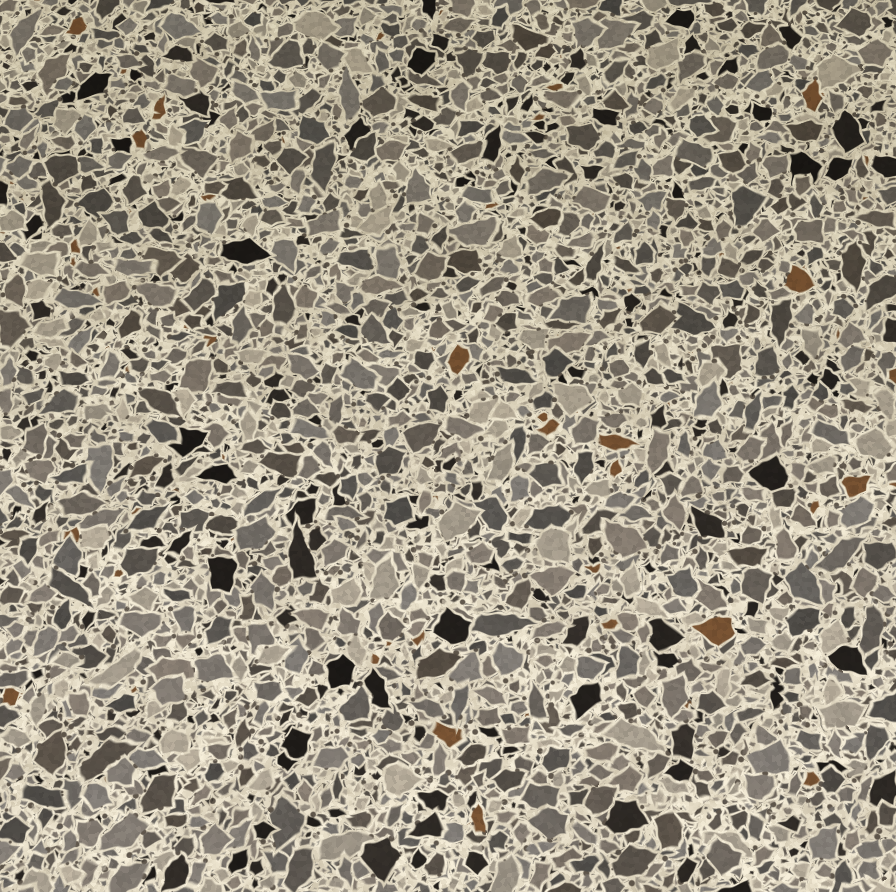
Give the GLSL for this texture, as a WebGL 2 fragment shader.

```glsl
#version 300 es
precision highp float;

uniform vec2 u_resolution;
out vec4 fragColor;

const float TAU = 6.28318;

vec3 hash3(vec3 p) {
    p = fract(p * vec3(0.1031, 0.1030, 0.0973));
    p += dot(p, p.yxz + 33.33);
    return fract((p.xxy + p.yxx) * p.zyx);
}

// Cellular noise: x = distance to the nearest seed, y = random id of that seed
vec2 cellular(vec2 p, float seed) {
    vec2 nearest = vec2(9.0, 0.0);
    for (int y = -1; y <= 1; y++)
    for (int x = -1; x <= 1; x++) {
        vec2 cell = floor(p) + vec2(x, y);
        vec3 h = hash3(vec3(cell, seed));
        float dist = length(p - cell - h.xy);
        if (dist < nearest.x) nearest = vec2(dist, h.z);
    }
    return nearest;
}

// Signed distance to an irregular five-sided stone
float stoneDistance(vec2 q, float radius, vec3 key) {
    float d = -9.0;
    for (int i = 0; i < 5; i++) {
        vec3 h = hash3(key + vec3(0.0, 0.0, 7.3 * float(i + 1)));
        float a = (float(i) + 0.75 * h.x) * TAU / 5.0;
        d = max(d, dot(q, vec2(cos(a), sin(a))) - radius * mix(0.68, 1.0, h.y));
    }
    return d;
}

vec3 stoneColor(vec3 h, float paleChance) {
    vec3 color = mix(vec3(0.30, 0.28, 0.255), vec3(0.50, 0.472, 0.44), smoothstep(0.0, 0.9, h.x));
    color += (h.z - 0.5) * vec3(0.025, 0.0, -0.025);
    if (h.y < paleChance) color = mix(vec3(0.57, 0.54, 0.49), vec3(0.71, 0.67, 0.60), h.x);
    if (h.y > 0.89) color = mix(vec3(0.10, 0.09, 0.08), vec3(0.21, 0.19, 0.17), h.x);
    if (h.z > 0.992) color = vec3(0.45, 0.31, 0.19);
    return color;
}

// Cream cement with soft mottling and small dark specks
vec3 cement(vec2 p) {
    vec2 blotch = cellular(p * 85.0, 3.0);
    vec2 grain = cellular(p * 230.0, 5.0);
    float tone = 0.62 + 0.45 * (blotch.y - 0.5) * smoothstep(0.8, 0.2, blotch.x)
               + 0.5 * (grain.y - 0.5) + 0.12 * sin(p.x * 19.0 + 2.0 * sin(p.y * 23.0));
    vec3 color = mix(vec3(0.77, 0.73, 0.64), vec3(0.94, 0.91, 0.83), clamp(tone, 0.0, 1.0));
    vec2 speck = cellular(p * 80.0, 11.0);
    float radius = 0.26 * smoothstep(0.55, 1.0, speck.y);
    float cover = smoothstep(0.08, -0.08, speck.x - radius) * step(0.55, speck.y);
    return mix(color, vec3(0.27, 0.235, 0.20), 0.85 * cover);
}

void main() {
    vec2 uv = gl_FragCoord.xy / u_resolution.y;
    float soft = max(0.0011, 0.7 / u_resolution.y);

    // Gentle perspective: stones shrink towards the top
    vec2 p = (uv - vec2(0.5, 0.0)) * (0.94 + 0.17 * uv.y) + 3.0;
    vec3 color = cement(p);

    // Slightly ragged stone outlines
    vec2 ragged = p + 0.0009 * sin(p.yx * 310.0 + 2.0 * sin(p * 170.0));
    float texture1 = cellular(p * 190.0, 17.0).y - 0.5;

    // Stones from large to small; each is cut back around those already laid
    float occupied = 1.0;
    float frequency = 22.0;
    for (int layer = 0; layer < 4; layer++) {
        vec2 g = ragged * frequency;
        float gap = mix(0.0034, 0.0022, float(layer) / 3.0);
        for (int y = -1; y <= 1; y++)
        for (int x = -1; x <= 1; x++) {
            vec3 key = vec3(floor(g) + vec2(x, y), 31.0 * float(layer + 1));
            vec3 place = hash3(key);
            vec3 form = hash3(key + 0.37);
            vec2 q = g - key.xy - 0.5 - 0.75 * (place.xy - 0.5);

            // Mostly diagonal orientation, area-preserving stretch
            float a = 0.6 + 2.5 * (place.z - 0.5);
            float stretch = sqrt(mix(0.42, 0.95, form.x));
            q = mat2(cos(a), -sin(a), sin(a), cos(a)) * q * vec2(stretch, 1.0 / stretch);

            float d = stoneDistance(q, mix(0.16, 0.46, form.y), key) * stretch / frequency;
            d = max(d, gap - occupied);
            occupied = min(occupied, d);

            vec3 stone = stoneColor(hash3(key + 0.71), 0.09 + 0.05 * float(layer));
            stone *= 1.0 + 0.13 * texture1;
            color = mix(color, stone, smoothstep(soft, -soft, d));
        }
        frequency *= 1.6;
    }

    // Light falls off towards the top
    color *= mix(vec3(1.03), vec3(0.93, 0.925, 0.89), smoothstep(0.2, 1.0, uv.y));
    fragColor = vec4(color, 1.0);
}
```
